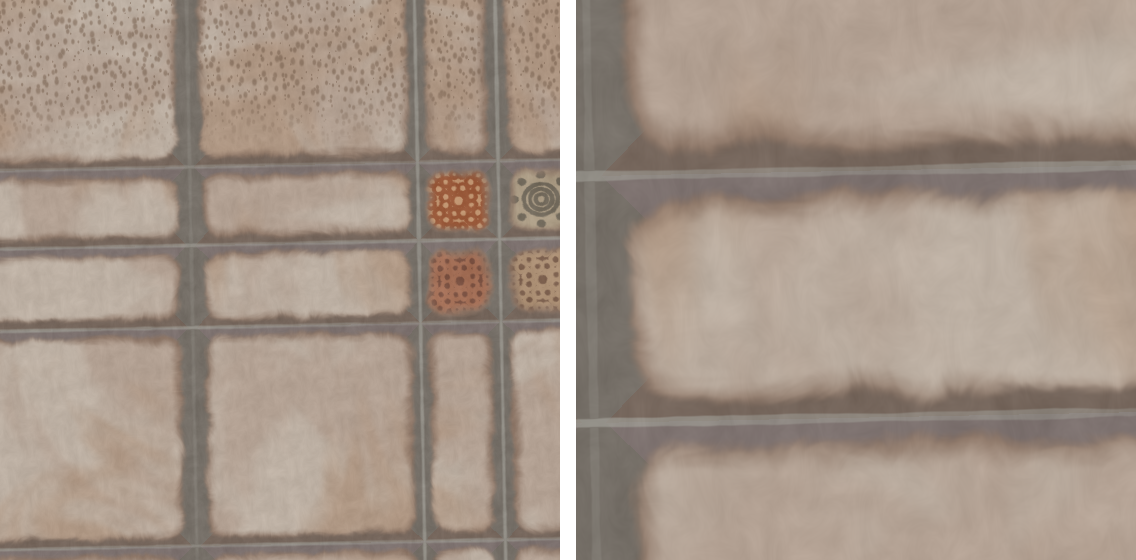
Left: the whole. Right: its middle third, enlarged.
Give the GLSL for this texture, as a Shadertoy shader.

```glsl
// Worn stone floor: large slabs, narrow borders and four small ornamental tiles.
// An uneven, slightly skewed lattice picks the cell; layered sines stain and
// erode each tile, cellular noise pits the upper row, folded rings draw ornaments.

const float COLUMNS[5] = float[](-0.09, 0.333, 0.740, 0.884, 1.035);
const float ROWS[6] = float[](-0.12, 0.018, 0.408, 0.555, 0.695, 1.10);
const float COLUMN_GAP[5] = float[](0.02, 0.022, 0.015, 0.017, 0.015);
const float ROW_GAP = 0.015;
const vec2 SKEW = vec2(0.019, 0.020);
const float EDGE_WOBBLE = 0.007;
const float CORNER = 0.030;
const float SEAM_WIDTH = 0.0026;
const float PIT_SCALE = 75.0;

const vec3 CLAY = vec3(0.70, 0.63, 0.575);
const vec3 PALE = vec3(0.74, 0.69, 0.64);
const vec3 OCHRE = vec3(0.67, 0.565, 0.48);
const vec3 RIM = vec3(0.55, 0.46, 0.40);
const vec3 GROUT = vec3(0.46, 0.435, 0.405);
const vec3 GROUT_VIOLET = vec3(0.49, 0.445, 0.435);
const vec3 GROUT_BROWN = vec3(0.46, 0.40, 0.36);
const vec3 SEAM = vec3(0.61, 0.60, 0.57);
const vec3 PIT = vec3(0.45, 0.36, 0.29);

// Ornament colours: lower pair, then upper pair
const vec3 GLAZE[4] = vec3[](vec3(0.50, 0.34, 0.28), vec3(0.50, 0.39, 0.32),
                             vec3(0.76, 0.59, 0.45), vec3(0.67, 0.61, 0.52));
const vec3 INK[4] = vec3[](vec3(0.68, 0.47, 0.37), vec3(0.71, 0.60, 0.49),
                           vec3(0.58, 0.32, 0.20), vec3(0.42, 0.39, 0.34));

vec2 hash2(vec2 p) {
    vec3 h = fract(p.xyx * vec3(0.1031, 0.1030, 0.0973));
    h += dot(h, h.yzx + 33.33);
    return fract((h.xx + h.yz) * h.zy);
}

// Warped, rotated sine octaves, roughly -0.7 to 0.7
float mottle(vec2 p) {
    float sum = 0.0, amp = 0.5;
    for (int i = 0; i < 5; i++) {
        p = mat2(0.8, 0.6, -0.6, 0.8) * p * 1.75 + 1.3;
        p += 0.7 * sin(p.yx * 0.9 + float(i));
        sum += amp * sin(p.x) * sin(p.y);
        amp *= 0.65;
    }
    return sum;
}

// Cellular pits: each cell owns one speck of random size
float pits(vec2 p) {
    vec2 cell = floor(p);
    float mask = 0.0;
    for (int y = -1; y <= 1; y++)
        for (int x = -1; x <= 1; x++) {
            vec2 id = cell + vec2(x, y);
            float size = 0.45 * hash2(id + 71.0).x;
            float d = length((p - id - hash2(id)) * vec2(1.2, 0.8));
            mask = max(mask, 1.0 - smoothstep(size * 0.4, size + 0.12, d));
        }
    return mask;
}

// Eightfold curls around a central ring
float scrollwork(vec2 q) {
    vec2 a = abs(q);
    a = vec2(max(a.x, a.y), min(a.x, a.y));
    float d = abs(length(q) - 0.20);
    for (int i = 0; i < 3; i++) {
        float k = float(i);
        d = min(d, abs(length(a - vec2(0.40 + 0.21 * k, 0.14 + 0.25 * k)) - 0.15));
    }
    return min(d, abs(length(a - vec2(0.86, 0.12)) - 0.11));
}

// Concentric rings with eight surrounding dots
float medallion(vec2 q) {
    float r = length(q), d = 1.0;
    for (int i = 0; i < 3; i++) d = min(d, abs(r - 0.16 - 0.17 * float(i)));
    float sector = 0.7853982;
    float angle = mod(atan(q.y, q.x) + 0.5 * sector, sector) - 0.5 * sector;
    return min(d, length(r * vec2(cos(angle), sin(angle)) - vec2(0.80, 0.0)) - 0.06);
}

void mainImage(out vec4 fragColor, in vec2 fragCoord) {
    vec2 uv = fragCoord / iResolution.xy;
    float pixel = 1.0 / iResolution.y;
    vec2 p = uv - SKEW * vec2(1.0 - uv.y, uv.x);

    // Lattice cell and distances to its sides
    int col = 0, row = 0;
    for (int i = 1; i < 4; i++) col += int(step(COLUMNS[i], p.x));
    for (int i = 1; i < 5; i++) row += int(step(ROWS[i], p.y));
    vec2 lo = vec2(COLUMNS[col], ROWS[row]), hi = vec2(COLUMNS[col + 1], ROWS[row + 1]);
    vec2 a = p - lo, b = hi - p;
    vec2 inset = vec2(min(a.x - COLUMN_GAP[col], b.x - COLUMN_GAP[col + 1]),
                      min(a.y, b.y) - ROW_GAP);
    float depth = CORNER - length(max(CORNER - inset, 0.0));
    depth += EDGE_WOBBLE * mottle(p * 22.0);

    // Stained stone, warmer towards the top
    vec2 shift = 9.0 * hash2(vec2(col, row) + 3.0);
    float stain = mottle(p * vec2(4.0, 5.0) + shift);
    float warmth = mottle(p * 3.5 + shift.yx + 20.0) + 0.55 * smoothstep(0.4, 1.0, uv.y);
    vec3 tile = mix(CLAY, PALE, smoothstep(-0.25, 0.35, stain));
    tile = mix(tile, OCHRE, 0.75 * smoothstep(0.10, 0.75, warmth));
    float pitted = smoothstep(0.70, 0.85, p.y);
    tile = mix(tile, PIT, 0.5 * pitted * pits(p * PIT_SCALE));

    // Ornamental tiles at the crossing
    if (col >= 2 && (row == 2 || row == 3)) {
        int kind = 2 * (row - 2) + col - 2;
        vec2 q = (p - 0.5 * (lo + hi)) / (0.5 * (hi - lo) - ROW_GAP);
        float d = (kind == 3 ? medallion(q) : scrollwork(q)) + 0.03 * mottle(q * 5.0);
        float ink = 1.0 - smoothstep(0.035, 0.075 + 16.0 * pixel, d);
        tile = mix(GLAZE[kind], INK[kind], 0.9 * ink) + 0.06 * stain;
    }

    // Eroded rim, shaded grout and the thin pale seam
    tile = mix(RIM, tile, smoothstep(-0.004, 0.017, depth + 0.008 * stain));
    vec3 joint = inset.x < inset.y ? GROUT : (a.y < b.y ? GROUT_BROWN : GROUT_VIOLET);
    vec3 color = mix(joint, tile, smoothstep(-0.004 - pixel, 0.004 + pixel, depth));
    vec2 side = min(a, b) + 0.0012 * mottle(p * 14.0);
    vec2 seam = 1.0 - smoothstep(SEAM_WIDTH - pixel, SEAM_WIDTH + 1.5 * pixel, side);
    seam.x *= p.x < 0.5 ? 0.25 : 0.75;
    seam.y *= 0.55 + 0.3 * mottle(p * 6.0);
    color = mix(color, SEAM, max(seam.x, seam.y));

    color += 0.022 * mottle(p * vec2(90.0, 60.0)) + 0.02 * mottle(p * 30.0);
    fragColor = vec4(clamp(color, 0.0, 1.0), 1.0);
}
```
